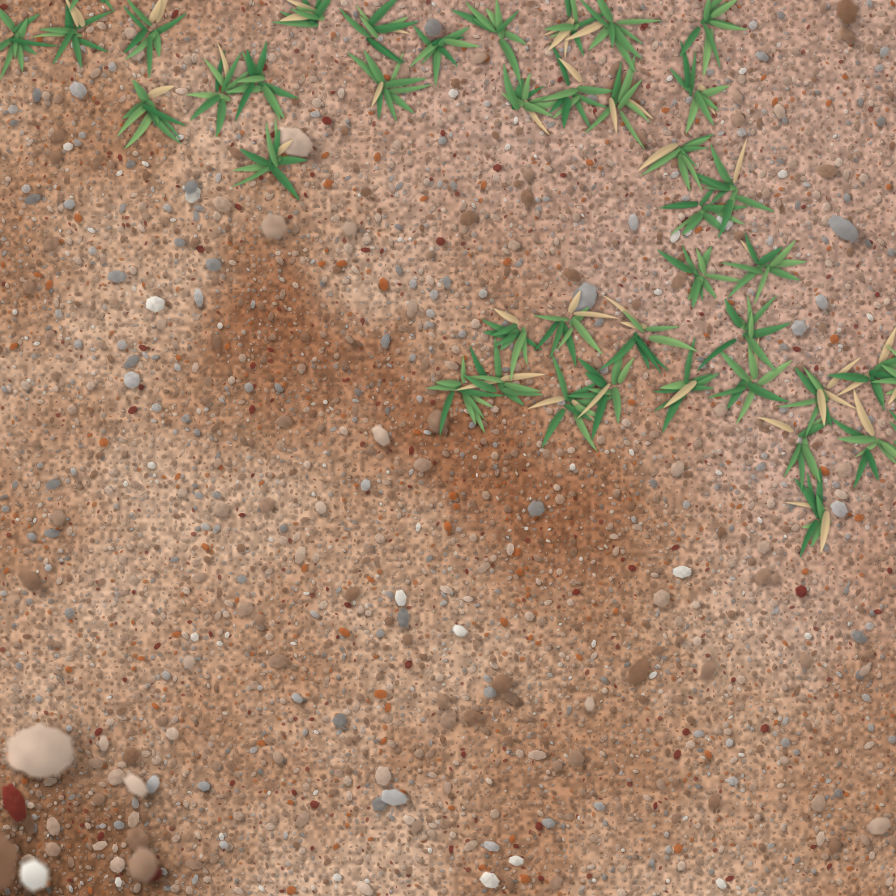
Give the GLSL for this texture, as a Shadertoy shader.

```glsl
// Trodden sandy soil with scattered gravel, a muddy corner and tufts of grass

vec3 hash3(vec2 p) {
    vec3 q = fract(p.xyx * vec3(0.1031, 0.1030, 0.0973));
    q += dot(q, q.yxz + 33.33);
    return fract((q.xxy + q.yzz) * q.zyx);
}

float noise(vec2 p) {
    vec2 i = floor(p), f = fract(p);
    f = f * f * (3.0 - 2.0 * f);
    return mix(mix(hash3(i).x, hash3(i + vec2(1, 0)).x, f.x),
               mix(hash3(i + vec2(0, 1)).x, hash3(i + vec2(1, 1)).x, f.x), f.y);
}

float fbm(vec2 p) {
    float sum = 0.0, amp = 0.5;
    for (int i = 0; i < 5; i++) {
        sum += amp * noise(p);
        p = mat2(1.6, 1.2, -1.2, 1.6) * p + 7.3;
        amp *= 0.5;
    }
    return sum;
}

mat2 rotation(float a) {
    return mat2(cos(a), sin(a), -sin(a), cos(a));
}

float segment(vec2 p, vec2 a, vec2 b) {
    vec2 ab = b - a;
    return length(p - a - ab * clamp(dot(p - a, ab) / dot(ab, ab), 0.0, 1.0));
}

// Muddy lower left corner, where the largest stones lie
float mudMask(vec2 uv) {
    return 1.0 - smoothstep(0.12, 0.30, length(uv * vec2(0.85, 1.15)));
}

// Runners along which the grass grows
float grassMask(vec2 uv) {
    float d = segment(uv, vec2(0.44, 0.97), vec2(0.72, 0.91));
    d = min(d, segment(uv, vec2(0.72, 0.90), vec2(0.86, 0.62)));
    d = min(d, segment(uv, vec2(0.86, 0.58), vec2(0.58, 0.60)));
    d = min(d, segment(uv, vec2(0.11, 0.98), vec2(0.26, 0.86)));
    d = min(d, segment(uv, vec2(0.92, 0.49), vec2(1.02, 0.53)));
    return 1.0 - smoothstep(0.02, 0.10, d);
}

vec3 soilColor(vec2 uv) {
    float blotch = fbm(uv * 7.0);
    vec3 col = mix(vec3(0.63, 0.47, 0.36), vec3(0.75, 0.62, 0.52), smoothstep(0.25, 0.7, blotch));
    float pink = smoothstep(1.15, 1.6, uv.x + uv.y + 0.3 * blotch);
    col = mix(col, vec3(0.70, 0.57, 0.51), 0.75 * pink);
    float damp = segment(uv, vec2(0.30, 0.66), vec2(0.62, 0.42)) + 0.12 * (blotch - 0.5);
    col = mix(col, vec3(0.54, 0.35, 0.24), 0.8 * (1.0 - smoothstep(0.0, 0.10, damp)));
    col = mix(col, vec3(0.45, 0.30, 0.20), 0.8 * mudMask(uv + 0.1 * (blotch - 0.5)));
    return col * (0.80 + 0.40 * noise(uv * 210.0));
}

vec3 stoneColor(vec3 h) {
    vec3 col = mix(vec3(0.52, 0.38, 0.29), vec3(0.84, 0.74, 0.66), h.x);
    col = mix(col, vec3(0.62, 0.61, 0.60) * (0.8 + 0.4 * h.z), step(0.80, h.y));
    col = mix(col, vec3(0.90, 0.88, 0.84), step(0.96, h.y));
    col = mix(col, vec3(0.70, 0.38, 0.20), step(h.y, 0.09));
    return mix(col, vec3(0.46, 0.19, 0.16), step(h.y, 0.035));
}

// One layer of angular stones, each with a soft shadow and a lit side
void gravel(inout vec3 col, vec2 uv, float scale, float density, float mudDensity, float opacity) {
    vec2 p = uv * scale, id = floor(p);
    float edge = max(0.05, 0.8 * scale / iResolution.y);
    for (int j = -1; j <= 1; j++)
    for (int i = -1; i <= 1; i++) {
        vec2 cell = id + vec2(i, j);
        vec3 place = hash3(cell + scale), form = hash3(cell + scale + 57.0);
        if (place.z > density + mudDensity * mudMask((cell + 0.5) / scale)) continue;
        vec2 offset = p - cell - 0.2 - 0.6 * place.xy;
        vec2 d = rotation(6.283 * form.x) * offset * vec2(1.0, 1.0 + 0.9 * form.y);
        float facet = max(abs(d.x), 0.5 * abs(d.x) + 0.87 * abs(d.y));
        float size = 0.17 + 0.30 * form.z * form.z;
        float dist = mix(length(d), facet, 0.6) + 0.12 * size * (noise(d * 9.0 + cell) - 0.5) - size;
        float shadow = 1.0 - smoothstep(-0.05, 0.15, dist + 0.25 * (offset.y - offset.x));
        col *= 1.0 - 0.28 * opacity * shadow;
        vec3 stone = stoneColor(hash3(cell + scale + 113.0));
        stone *= 0.94 + 0.16 * dot(offset, vec2(-0.6, 0.8)) / size + 0.14 * (noise(p * 6.0) - 0.5);
        col = mix(col, stone, opacity * (1.0 - smoothstep(-edge, edge, dist)));
    }
}

// Tufts of curved, tapering blades radiating from jittered roots
void grass(inout vec3 col, vec2 uv, float scale) {
    vec2 p = uv * scale, id = floor(p);
    float edge = max(0.018, 0.8 * scale / iResolution.y);
    for (int j = -1; j <= 1; j++)
    for (int i = -1; i <= 1; i++) {
        vec2 cell = id + vec2(i, j);
        vec3 root = hash3(cell + 211.0);
        if (root.z > grassMask((cell + 0.5) / scale)) continue;
        for (int b = 0; b < 9; b++) {
            vec3 h = hash3(cell * 11.0 + float(b) * 3.7), k = hash3(cell * 7.0 + float(b) * 5.3 + 90.0);
            vec2 d = rotation(6.283 * h.x) * (p - cell - 0.2 - 0.6 * root.xy - 0.25 * (k.xy - 0.5));
            float t = d.x / (0.45 + 0.45 * h.y);
            float side = d.y - (h.z - 0.5) * 0.6 * d.x * d.x;
            float along = clamp(t, 0.0, 1.0);
            float dist = abs(side) - (0.10 + 0.09 * k.z) * sqrt(along) * (1.0 - along);
            float ends = smoothstep(0.0, 0.05, t) * (1.0 - smoothstep(0.92, 1.0, t));
            vec3 blade = mix(vec3(0.20, 0.42, 0.25), vec3(0.47, 0.61, 0.38), k.x);
            blade = mix(blade, vec3(0.76, 0.66, 0.50), step(0.84, k.y));
            blade *= 0.88 + 0.25 * along + 0.12 * smoothstep(-0.03, 0.03, side);
            col *= 1.0 - 0.22 * ends * (1.0 - smoothstep(-0.02, 0.08, dist));
            col = mix(col, blade, 0.94 * ends * (1.0 - smoothstep(-edge, edge, dist)));
        }
    }
}

void mainImage(out vec4 fragColor, in vec2 fragCoord) {
    vec2 uv = fragCoord / iResolution.y;
    vec3 col = soilColor(uv);
    gravel(col, uv, 150.0, 0.80, 0.0, 0.55);
    gravel(col, uv, 84.0, 0.42, 0.2, 0.75);
    gravel(col, uv, 43.0, 0.16, 0.4, 0.85);
    gravel(col, uv, 22.0, 0.06, 0.3, 0.90);
    gravel(col, uv, 11.0, 0.0, 0.55, 0.95);
    grass(col, uv, 15.0);
    fragColor = vec4(clamp(col * 1.04, 0.0, 1.0), 1.0);
}
```
